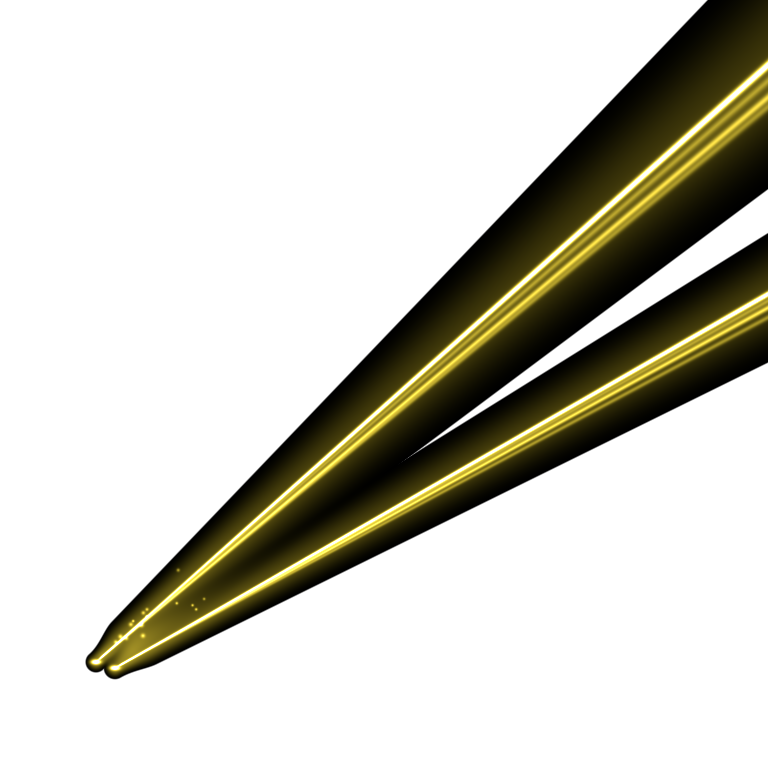
A WebGL 2 fragment shader for this background:

```glsl
#version 300 es
precision highp float;
// Two golden light beams fan out from neighbouring tips over a white ground.
// Each beam is a widening dark wedge with a soft glow and four fine strands,
// measured along and across its axis; hashed sparks are scattered near the tips.

uniform vec2 u_resolution;
out vec4 outColor;

struct Beam {
  vec2 tip;         // where the beam starts
  float angle;      // direction of the brightest strand, radians
  vec2 above;       // half width over the axis: at the tip, growth per length
  vec2 below;       // the same under the axis
  float cap;        // radius of the rounded tip
  vec4 spread;      // angular offset of each strand below the axis
  float thickness;  // growth of strand width per length
};

const Beam UPPER = Beam(vec2(0.125, 0.138), 0.7264, vec2(0.0215, 0.0804),
  vec2(0.0306, 0.085), 0.0135, vec4(0.0, 0.0135, 0.0277, 0.036), 0.0026);
const Beam LOWER = Beam(vec2(0.1497, 0.1302), 0.5201, vec2(0.0307, 0.0374),
  vec2(0.0195, 0.062), 0.0145, vec4(0.0, 0.008, 0.0161, 0.0275), 0.0018);

const vec3 GROUND = vec3(1.0);
const vec3 GOLD = vec3(1.0, 0.89, 0.28);
const vec4 STRAND_POWER = vec4(1.55, 0.28, 0.7, 0.42);
const float STRAND_MIN_WIDTH = 0.0013;
const float BODY_LIGHT = 0.17;
const float TIP_LIGHT = 0.3;
const float TIP_REACH = 0.16;
const float CORE_LIGHT = 0.28;
const vec2 TIP_DOT = vec2(0.006, 0.003);
const int SPARKS = 15;
const float SPARK_RADIUS = 0.0024;
const vec2 SPARK_REACH = vec2(0.035, 0.2);
const vec2 SPARK_ANGLE = vec2(0.46, 0.86);

vec2 hash2(float n) {
  vec3 p = fract(vec3(n) * vec3(0.1031, 0.1030, 0.0973));
  p += dot(p, p.yzx + 33.33);
  return fract((p.xx + p.yz) * p.zy);
}

// Returns the light of a beam and its signed edge distance.
vec2 drawBeam(Beam b, vec2 uv) {
  vec2 p = uv - b.tip;
  vec2 axis = vec2(cos(b.angle), sin(b.angle));
  float along = dot(p, axis);
  float across = dot(p, vec2(-axis.y, axis.x));
  float reach = max(along, 0.0);

  // Wedge outline with a rounded tip
  vec2 side = across > 0.0 ? b.above : b.below;
  float halfWidth = mix(b.cap, side.x + side.y * reach, smoothstep(0.0, 0.05, reach));
  float offAxis = along < 0.0 ? length(p) : abs(across);

  // Broad body glow, stronger near the tip
  float body = smoothstep(1.0, 0.2, offAxis / halfWidth);
  float light = body * (BODY_LIGHT + TIP_LIGHT * exp(-reach / TIP_REACH));

  // Fine strands and the gold haze that joins them
  float start = smoothstep(0.0, 0.012, along);
  float width = STRAND_MIN_WIDTH + b.thickness * reach;
  vec4 offset = (across + b.spread * reach) / width;
  float strands = dot(STRAND_POWER, exp(-offset * offset));
  float haze = exp(-abs(across + b.spread.y * reach) / (0.004 + 6.0 * b.thickness * reach));
  light += start * strands * mix(0.5, 1.0, smoothstep(0.0, 0.4, reach));
  light += start * CORE_LIGHT * haze * body;

  // Bright point at the tip
  vec2 tipDot = p / TIP_DOT;
  light += 1.6 * exp(-dot(tipDot, tipDot));
  return vec2(light, offAxis - halfWidth);
}

float drawSparks(vec2 uv) {
  float light = 0.0;
  for (int i = 0; i < SPARKS; i++) {
    vec2 h = hash2(float(i) + 7.0);
    vec2 size = hash2(float(i) + 61.0);
    float angle = mix(SPARK_ANGLE.x, SPARK_ANGLE.y, h.y);
    vec2 center = UPPER.tip + mix(SPARK_REACH.x, SPARK_REACH.y, h.x) * vec2(cos(angle), sin(angle));
    float d = length(uv - center) / (SPARK_RADIUS * mix(0.6, 1.2, size.x));
    light += mix(0.4, 0.7, size.y) * exp(-d * d);
  }
  return light;
}

// Dark olive through gold to white
vec3 goldRamp(float light) {
  vec3 tint = GOLD * vec3(light, light, pow(light, 1.4));
  return min(tint + max(light - 1.0, 0.0), 1.0);
}

void main() {
  vec2 uv = gl_FragCoord.xy / u_resolution;
  vec2 upper = drawBeam(UPPER, uv);
  vec2 lower = drawBeam(LOWER, uv);

  float light = upper.x + lower.x + drawSparks(uv);
  float edge = min(upper.y, lower.y);
  float pixel = 1.0 / min(u_resolution.x, u_resolution.y);
  float inside = 1.0 - smoothstep(-pixel, pixel, edge);

  outColor = vec4(mix(GROUND, goldRamp(light), inside), 1.0);
}
```
